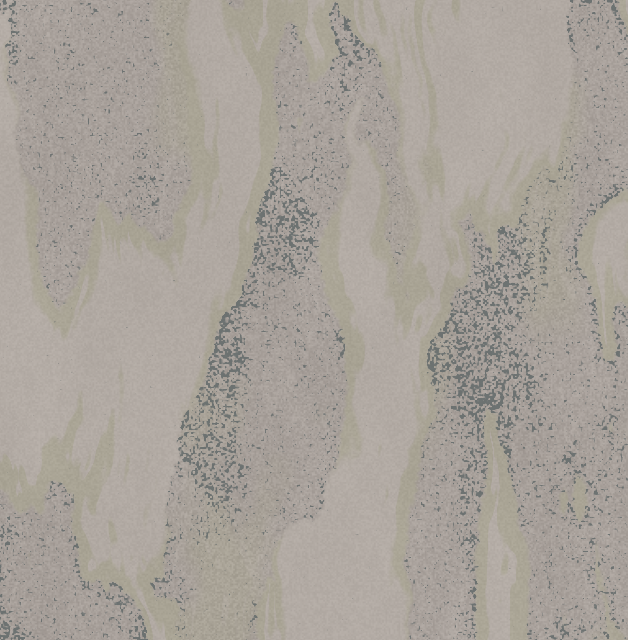
This texture is drawn by a Shadertoy shader. Its source:

```glsl
// Weathered stone carpet: upright smooth veins on a speckled grey ground.
#define VEIN_SCALE vec2(8.5, 2.4)
#define VEIN_LEVEL 0.495
#define RIM_WIDTH 0.011
#define GRAIN_SCALE 340.0
#define BEIGE vec3(0.662, 0.642, 0.582)
#define PALE vec3(0.698, 0.668, 0.642)
#define GROUND vec3(0.658, 0.628, 0.606)
#define SPECK vec3(0.385, 0.415, 0.415)

float hash(vec2 cell) {
    vec3 h = fract(vec3(cell.xyx) * 0.1031);
    h += dot(h, h.yzx + 33.33);
    return fract((h.x + h.y) * h.z);
}

float noise(vec2 p) {
    vec2 i = floor(p), f = fract(p);
    f = f * f * (3.0 - 2.0 * f);
    vec2 e = vec2(1.0, 0.0);
    return mix(mix(hash(i), hash(i + e.xy), f.x),
               mix(hash(i + e.yx), hash(i + e.xx), f.x), f.y);
}

float fbm(vec2 p) {
    float sum = 0.0, weight = 0.57;
    for (int i = 0; i < 4; i++) {
        sum += weight * noise(p);
        p = p * 2.03 + vec2(17.3, 9.1);
        weight *= 0.45;
    }
    return sum;
}

// Height field whose level line outlines the veins
float veinField(vec2 p) {
    vec2 bend = vec2(fbm(p * vec2(6.0, 5.0) + 31.0), fbm(p * vec2(7.0, 4.0) + 57.0)) - 0.5;
    return fbm((p + bend * vec2(0.09, 0.22)) * VEIN_SCALE + vec2(3.0, 71.0)) - VEIN_LEVEL;
}

void mainImage(out vec4 fragColor, in vec2 fragCoord) {
    vec2 p = fragCoord / iResolution.y;

    // Approximate signed distance to the vein outline, positive inside
    vec2 e = vec2(0.004, 0.0);
    float f = veinField(p);
    vec2 slope = vec2(veinField(p + e.xy) - f, veinField(p + e.yx) - f) / e.x;
    float dist = f / max(length(slope), 0.9);
    float fray = (noise(p * 150.0) - 0.5) * 0.006;
    float vein = smoothstep(-0.004, 0.004, dist + fray);

    // Vein body: beige margin around a pale core, with drifting patches
    float drift = fbm(p * vec2(10.0, 4.0) + 120.0) - 0.5;
    float core = smoothstep(0.008, 0.026, dist + drift * 0.11 + fray);
    vec3 body = mix(BEIGE, PALE, core);

    // Ground: mottled grey with beige stains and a faint pale halo
    float stain = smoothstep(0.53, 0.68, fbm(p * vec2(6.0, 3.5) + 210.0));
    vec3 ground = mix(GROUND, BEIGE, stain * 0.7);
    float halo = smoothstep(0.012, 0.0, abs(dist + 0.024));
    ground = mix(ground, PALE, halo * 0.35);

    // Speck density: sparse on ground, dense along some outlines and in patches
    float shade = fbm(p * vec2(9.0, 4.5) + 310.0);
    float patches = smoothstep(0.54, 0.76, shade);
    float outline = exp(-max(-dist, 0.0) / RIM_WIDTH) * smoothstep(0.005, -0.002, dist + fray);
    float outlineShare = smoothstep(0.36, 0.62, fbm(p * vec2(8.0, 6.0) + 410.0));
    float density = (1.0 - vein) * (0.27 + 0.42 * patches - 0.16 * stain);
    density += outline * outlineShare * 0.5;
    density = clamp(density, 0.0, 0.85);

    // Grains of two sizes
    float grain = 0.7 * noise(p * GRAIN_SCALE) + 0.3 * noise(p * GRAIN_SCALE * 0.55 + 43.0);
    float cut = mix(0.96, 0.36, density);
    float speck = smoothstep(cut - 0.09, cut + 0.11, grain);

    vec3 color = mix(ground, body, vein);
    float tooth = noise(p * GRAIN_SCALE * 1.15 + 91.0) - 0.5;
    color += tooth * mix(0.075, 0.04, vein);
    color += (fbm(p * vec2(14.0, 7.0) + 510.0) - 0.5) * 0.035;
    color = mix(color, SPECK, speck * 0.85);
    fragColor = vec4(color, 1.0);
}
```
